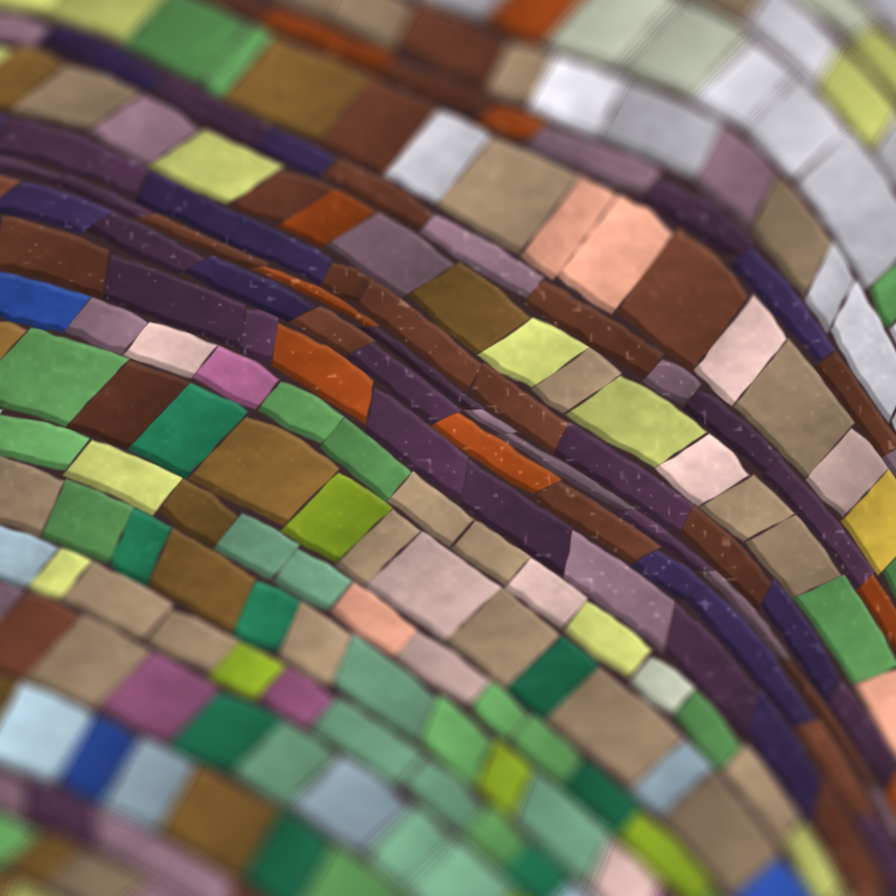
A three.js fragment shader for this texture:

```glsl
// Macro view of a glass mosaic: uneven tiles laid in curved rows that sweep down
// to the right, split by a dark ridge. Rows and tiles come from jittered 1D slots
// in bent coordinates; a disc of samples blurs what lies away from the focus.
varying vec2 vUv;

const vec3 GROUT = vec3(0.23, 0.16, 0.17);
const vec3 PLUM = vec3(0.28, 0.18, 0.26);
const vec3 INDIGO = vec3(0.21, 0.16, 0.29);
const vec3 COCOA = vec3(0.38, 0.22, 0.16);
const vec3 MAUVE = vec3(0.50, 0.39, 0.44);
const vec3 RUST = vec3(0.58, 0.26, 0.10);
const vec3 TAN = vec3(0.59, 0.50, 0.40);
const vec3 OCHRE = vec3(0.46, 0.34, 0.17);
const vec3 PEACH = vec3(0.86, 0.61, 0.51);
const vec3 PINK = vec3(0.83, 0.70, 0.67);
const vec3 WHITE = vec3(0.82, 0.81, 0.84);
const vec3 SAGE = vec3(0.70, 0.72, 0.64);
const vec3 SKY = vec3(0.62, 0.71, 0.76);
const vec3 YELLOW = vec3(0.70, 0.59, 0.23);
const vec3 LEMON = vec3(0.74, 0.76, 0.42);
const vec3 LIME = vec3(0.55, 0.66, 0.16);
const vec3 GREEN = vec3(0.36, 0.57, 0.33);
const vec3 EMERALD = vec3(0.13, 0.43, 0.30);
const vec3 JADE = vec3(0.43, 0.61, 0.49);
const vec3 BLUE = vec3(0.17, 0.28, 0.58);
const vec3 MAGENTA = vec3(0.62, 0.36, 0.51);

float hash(vec2 p) {
  return fract(sin(dot(p, vec2(127.1, 311.7))) * 43758.55);
}

float noise(vec2 p) {
  vec2 i = floor(p), f = fract(p);
  f = f * f * (3.0 - 2.0 * f);
  float low = mix(hash(i), hash(i + vec2(1.0, 0.0)), f.x);
  float high = mix(hash(i + vec2(0.0, 1.0)), hash(i + 1.0), f.x);
  return mix(low, high, f.y);
}

float hill(vec2 p, vec2 center, vec2 size) {
  vec2 d = (p - center) / size;
  return exp(-dot(d, d));
}

// Uneven division of a line: slot number, lower edge, upper edge
float slotEdge(float i, float seed) { return i + 0.7 * (hash(vec2(i, seed)) - 0.5); }

vec3 slot(float x, float seed) {
  float i = floor(x);
  if (x < slotEdge(i, seed)) i -= 1.0;
  else if (x >= slotEdge(i + 1.0, seed)) i += 1.0;
  return vec3(i, slotEdge(i, seed), slotEdge(i + 1.0, seed));
}

vec3 pick(float h, vec3 a, vec3 b, vec3 c, vec3 d) {
  return h < 0.25 ? a : h < 0.5 ? b : h < 0.75 ? c : d;
}

// Height above the ridge, following the bent rows
float flowHeight(vec2 p) {
  float bend = mix(1.15, 0.62, p.y);
  float wave = 0.012 * sin(9.0 * p.x + 4.0 * p.y) * smoothstep(0.5, 0.9, p.y);
  return p.y - 0.77 + bend * p.x * (0.3 + 0.35 * p.x) + wave + 0.06 * (noise(p * 3.5) - 0.5);
}

// Tile colour from its place in the flow: x along, y in rows from the ridge
vec3 tileColor(vec2 place, vec2 id, bool darkRow) {
  float h = hash(id + 3.7), zone = hash(id + 11.3), rare = hash(id + 23.9);
  float pale = 0.9 * hill(place, vec2(0.17, 5.6), vec2(0.18, 1.8))
    + 0.75 * smoothstep(5.0, 7.5, place.y);
  float blush = hill(place, vec2(0.48, 3.4), vec2(0.3, 1.7))
    + 0.9 * hill(place, vec2(0.25, -3.2), vec2(0.25, 1.5));
  if (darkRow) return rare < 0.2 ? mix(RUST, MAUVE, step(0.5, h)) : pick(h, PLUM, COCOA, INDIGO, PLUM);
  if (rare < 0.05) return place.y < -2.0 ? mix(BLUE, MAGENTA, step(0.5, h)) : RUST;
  if (rare < 0.14) return h < 0.6 ? COCOA : MAUVE;
  if (zone < pale) return pick(h, WHITE, WHITE * 0.92, SAGE, TAN);
  if (zone < pale + blush) return pick(h, PINK, PEACH, TAN, rare < 0.4 ? RUST : PINK);
  if (place.y > -2.5) return pick(h, rare < 0.6 ? YELLOW : OCHRE, LEMON, rare < 0.7 ? GREEN : SAGE, TAN);
  if (rare < 0.55) return pick(h, SKY, TAN, OCHRE, rare < 0.35 ? LEMON : PINK);
  return pick(h, GREEN, EMERALD, rare < 0.8 ? LIME : TAN, JADE);
}

vec3 mosaic(vec2 p, float soft) {
  float t = flowHeight(p);
  float ridge = abs(t) + 0.06;
  float rows = t * (14.0 + 2.0 * t) + 1.2 * t / ridge;
  float rowDensity = 14.0 + 4.0 * t + 0.072 / (ridge * ridge);
  vec3 row = slot(rows, 5.0);
  float rowMid = 0.5 * (row.y + row.z);
  bool darkRow = abs(rowMid) < 1.6 || row.z - row.y < 0.66;

  // Tiles along the row, longer in dark rows, with leaning joints
  float density = darkRow ? 7.5 : 11.0;
  float shift = 10.0 * hash(vec2(row.x, 8.0));
  float lean = 0.9 * (hash(vec2(row.x, 9.0)) - 0.5) * (rows - rowMid);
  float along = (p.x - 0.5 * p.y) * density + shift + lean;
  vec3 col = slot(along, row.x + 40.0);
  vec2 id = vec2(col.x, row.x);
  float u = (along - col.y) / (col.z - col.y);

  // Distances to the edges, with taper and chips
  float taper = 0.026 * (hash(id + 5.1) - 0.5) * (u - 0.5);
  float chip = 0.003 * (noise(p * 65.0) - 0.5);
  float below = 0.8 * (rows - row.y) / rowDensity - max(taper, 0.0) + chip;
  float above = 0.8 * (row.z - rows) / rowDensity + min(taper, 0.0) + chip;
  float side = min(along - col.y, col.z - along) / density + chip;
  float inside = min(min(below, above), side);

  // Lit top face, shaded front face, bright rim and fine grain
  vec2 place = vec2((0.5 * (col.y + col.z) - shift) / density, rowMid);
  vec3 color = tileColor(place, id, darkRow) * mix(0.84, 1.14, hash(id + 17.0));
  color *= mix(0.92, 1.08, mix(u, 1.0 - u, step(0.5, hash(id + 31.0))));
  color *= mix(0.70, 1.0, smoothstep(0.005, 0.008 + soft, below));
  color += 0.06 * smoothstep(0.007, 0.003, above);
  color *= 0.93 + 0.10 * noise(p * vec2(40.0, 75.0)) + 0.06 * noise(p * 150.0);
  color += 0.15 * smoothstep(0.84, 0.97, noise(p * 150.0)) * (darkRow ? 1.0 : 0.2);
  return mix(GROUT, color, smoothstep(-0.001, 0.0022 + soft, inside));
}

void main() {
  // Focus lies on a tilted line; blur grows above and below it
  float defocus = smoothstep(0.08, 0.6, abs(vUv.y - 0.6 + 0.14 * vUv.x));
  float radius = mix(0.0011, 0.016, defocus);
  vec3 sum = vec3(0.0);
  for (int i = 0; i < 28; i++) {
    float k = float(i);
    vec2 ray = vec2(cos(k * 2.4), sin(k * 2.4)) * sqrt((k + 0.5) / 28.0);
    sum += mosaic(vUv + ray * radius, 0.1 * radius);
  }
  gl_FragColor = vec4(sum / 28.0, 1.0);
}
```
